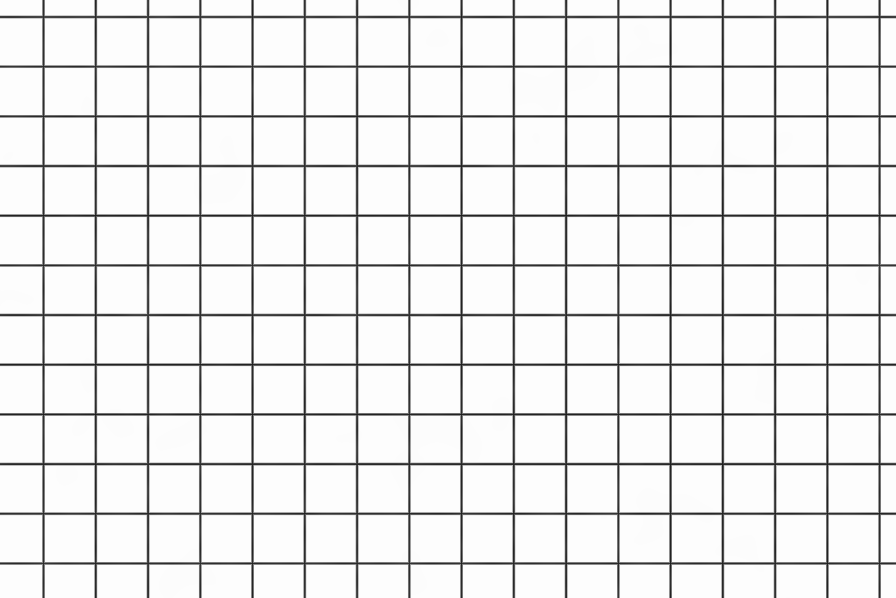
This pattern is drawn by a Shadertoy shader. Its source:

```glsl
// Square-ruled paper: thin charcoal grid lines with slight ink wear on off-white.

const vec2 PITCH = vec2(0.05832, 0.08307);   // line spacing, fraction of canvas
const vec2 ORIGIN = vec2(0.0486, 0.0578);    // first line from lower left
const float LINE_WIDTH = 0.0037;             // fraction of canvas height
const float EDGE_BLEED = 0.0008;             // softness of the printed edge
const vec3 PAPER = vec3(0.993);
const vec3 INK = vec3(0.13);

float hash1(float n) {
    return fract(sin(n * 127.1 + 11.7) * 4375.85);
}

vec2 gradientAt(vec2 cell) {
    float angle = 6.2832 * hash1(cell.x + 57.0 * cell.y);
    return vec2(cos(angle), sin(angle));
}

// Gradient noise, roughly -0.7 to 0.7
float gradientNoise(vec2 p) {
    vec2 i = floor(p);
    vec2 f = p - i;
    vec2 u = f * f * f * (f * (f * 6.0 - 15.0) + 10.0);
    float a = dot(gradientAt(i), f);
    float b = dot(gradientAt(i + vec2(1, 0)), f - vec2(1, 0));
    float c = dot(gradientAt(i + vec2(0, 1)), f - vec2(0, 1));
    float d = dot(gradientAt(i + vec2(1, 1)), f - vec2(1, 1));
    return mix(mix(a, b, u.x), mix(c, d, u.x), u.y);
}

// Ink coverage of one family of parallel lines.
// across and along are positions; scale converts across to canvas heights.
float ruledLines(float across, float along, float origin, float pitch,
                 float scale, float pixel, float seed) {
    float q = (across - origin) / pitch;
    float index = round(q);
    float dist = abs(q - index) * pitch * scale;
    float coverage = clamp((0.5 * LINE_WIDTH - dist) / (pixel + EDGE_BLEED) + 0.5, 0.0, 1.0);

    // Each line prints a little lighter or darker, and varies along its length
    float tone = 0.93 + 0.07 * hash1(index + seed);
    float wear = 0.08 * gradientNoise(vec2(along * 30.0, index * 3.7 + seed));
    return coverage * clamp(tone + wear, 0.0, 1.0);
}

void mainImage(out vec4 fragColor, in vec2 fragCoord) {
    vec2 uv = fragCoord / iResolution.xy;
    float aspect = iResolution.x / iResolution.y;
    float pixel = 1.0 / iResolution.y;

    // Paper with very faint smudges
    vec2 p = vec2(uv.x * aspect, uv.y);
    float smudge = gradientNoise(p * 5.0) + 0.5 * gradientNoise(p * 17.0);
    vec3 color = PAPER - 0.007 * max(smudge, 0.0);

    // Vertical and horizontal rulings
    float vertical = ruledLines(uv.x, uv.y, ORIGIN.x, PITCH.x, aspect, pixel, 3.0);
    float horizontal = ruledLines(uv.y, uv.x, ORIGIN.y, PITCH.y, 1.0, pixel, 41.0);
    color = mix(color, INK, max(vertical, horizontal));

    fragColor = vec4(color, 1.0);
}
```
